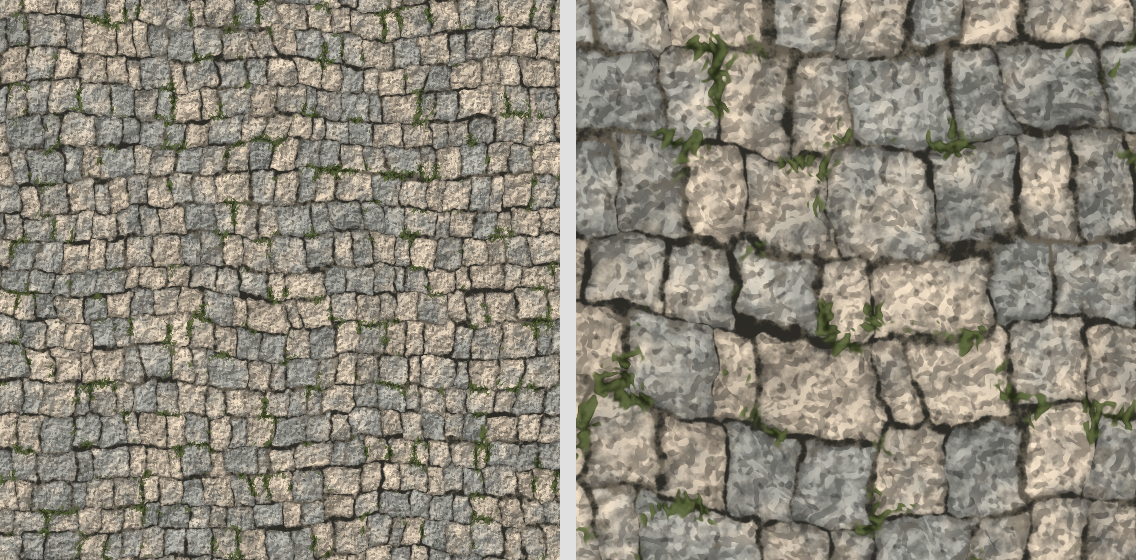
Left: the whole. Right: its middle third, enlarged.
Reproduce this texture procedurally as a WebGL 2 fragment shader.

```glsl
#version 300 es
precision highp float;
// Old paving of uneven, roughly squared stones in wandering rows.
// Jittered boxes compete for each point; the gap between the two nearest
// gives the joints, which hold dark soil and tufts of grass.

#define ROWS 19.0          // stone rows over the canvas height
#define COLUMN_RATE 1.23   // stones per row height, along a row
#define WIDTH_JITTER 0.58
#define HEIGHT_JITTER 0.2
#define TILT 0.2           // range of stone rotation, radians
#define WANDER 0.6         // bending of the rows
#define JOINT 0.026        // half width of a joint, in rows
#define MOTTLE 0.24        // strength of surface stains
#define RELIEF 0.34        // strength of surface bumps
#define GRASS 0.22         // higher is sparser

uniform vec2 u_resolution;
out vec4 fragColor;

float hash(vec2 p) {
    vec3 q = fract(p.xyx * vec3(0.1031, 0.1030, 0.0973));
    q += dot(q, q.yzx + 33.33);
    return fract((q.x + q.y) * q.z);
}

vec2 gradientAt(vec2 cell) {
    float angle = 6.2832 * hash(cell + 71.0);
    return vec2(cos(angle), sin(angle));
}

// Gradient noise, about -0.7 to 0.7
float noise(vec2 p) {
    vec2 i = floor(p), f = fract(p);
    vec2 u = f * f * f * (f * (f * 6.0 - 15.0) + 10.0);
    vec2 e = vec2(1.0, 0.0);
    float low = mix(dot(gradientAt(i), f), dot(gradientAt(i + e), f - e), u.x);
    float high = mix(dot(gradientAt(i + e.yx), f - e.yx),
                     dot(gradientAt(i + e.xx), f - e.xx), u.x);
    return mix(low, high, u.y);
}

float fbm(vec2 p) {
    float sum = 0.0, amplitude = 0.65;
    for (int k = 0; k < 4; k++) {
        sum += amplitude * noise(p);
        p = mat2(1.6, 1.2, -1.2, 1.6) * p + 17.3;
        amplitude *= 0.62;
    }
    return sum;
}

// Flaked surface: flat plates that end in sharp steps
float flakes(vec2 p) {
    float plate = fbm(p * 1.5 + 37.0);
    return smoothstep(-0.03, 0.03, plate) + smoothstep(0.2, 0.25, plate)
         + smoothstep(-0.27, -0.22, plate) + 1.3 * fbm(p * 4.3 + 23.0);
}

float roundedBox(vec2 p, vec2 halfSize, float radius) {
    vec2 d = abs(p) - halfSize + radius;
    return length(max(d, 0.0)) + min(max(d.x, d.y), 0.0) - radius;
}

float rowEdge(float row) {
    return row + HEIGHT_JITTER * (hash(vec2(row, 5.0)) - 0.5);
}

float columnEdge(float column, float row) {
    float jitter = WIDTH_JITTER * (hash(vec2(column, row + 40.0)) - 0.5);
    return (column + jitter - hash(vec2(row, 9.0))) / COLUMN_RATE;
}

// Depth inside the nearest stone; also returns its id and local position
float paving(vec2 p, out vec2 id, out vec2 local) {
    float nearest = 9.0, second = 9.0;
    for (int j = -1; j <= 1; j++) {
        float row = floor(p.y) + float(j);
        float middle = floor(p.x * COLUMN_RATE + hash(vec2(row, 9.0)));
        for (int i = -1; i <= 1; i++) {
            vec2 cell = vec2(middle + float(i), row);
            vec2 a = vec2(columnEdge(cell.x, row), rowEdge(row));
            vec2 b = vec2(columnEdge(cell.x + 1.0, row), rowEdge(row + 1.0));
            vec2 q = p - 0.5 * (a + b);
            q.y += 0.24 * (hash(cell + 13.0) - 0.5);
            float t = TILT * (hash(cell + 29.0) - 0.5);
            q = mat2(cos(t), -sin(t), sin(t), cos(t)) * q;
            float d = roundedBox(q, 0.5 * (b - a), 0.09) + 0.05 * hash(cell + 3.0);
            if (d < nearest) {
                second = nearest;
                nearest = d;
                id = cell;
                local = q;
            } else {
                second = min(second, d);
            }
        }
    }
    return min(0.5 * (second - nearest), 0.06 - nearest);
}

void main() {
    vec2 p = gl_FragCoord.xy / u_resolution.y * ROWS + 60.0;
    float pixel = ROWS / u_resolution.y;

    // Bend the rows, then roughen the outlines
    vec2 warped = p + WANDER * vec2(noise(p * 0.23), 1.3 * noise(p * 0.17 + 31.0));
    warped += 0.17 * vec2(noise(p * 1.2 + 7.0), noise(p * 1.2 + 53.0));
    warped += 0.06 * vec2(noise(p * 4.1 + 11.0), noise(p * 4.1 + 83.0));
    vec2 id, local;
    float depth = paving(warped, id, local);

    // Stone: grey to sand, with stains, flakes, tilt and worn edges
    vec2 skin = p + 9.0 * hash(id);
    float stain = fbm(p * 1.4 + 9.0 * hash(id));
    float grain = fbm(p * 5.0 + 23.0);
    float bump = flakes(skin) - flakes(skin + vec2(-0.05, 0.06));
    float warmth = hash(id + 17.0) + 0.5 * noise(p * 0.3 + 5.0) + 0.9 * stain;
    vec3 stone = mix(vec3(0.575, 0.575, 0.55), vec3(0.725, 0.67, 0.595),
                     smoothstep(0.0, 1.0, warmth));
    float facing = 6.2832 * hash(id + 61.0);
    float light = 1.0 + 0.14 * (hash(id + 37.0) - 0.5) + MOTTLE * stain
                + RELIEF * clamp(bump, -0.6, 0.6) + 0.1 * grain
                + 0.1 * dot(local, vec2(cos(facing), sin(facing)));
    stone *= light * mix(0.8, 1.0, smoothstep(0.02, 0.14, depth + 0.08 * grain));
    float dirt = smoothstep(0.16, 0.34, fbm(p * 2.6 + 97.0) - 0.25 * depth);
    stone = mix(stone, vec3(0.40, 0.37, 0.32), 0.5 * dirt);
    float pits = smoothstep(0.26, 0.42, noise(p * 8.0 + 29.0) + 0.3 * stain);
    stone *= 1.0 - 0.28 * pits;

    // Soil: dark along the middle of a joint, brown at the sides
    float looseness = grain + 0.7 * noise(p * 0.8 + 41.0);
    vec3 soil = mix(vec3(0.175, 0.17, 0.15), vec3(0.41, 0.38, 0.325),
                    smoothstep(-0.2, 0.4, looseness + 3.0 * depth));
    float width = JOINT + 0.06 * noise(p * 1.1 + 19.0);
    float soft = 0.012 + 0.4 * pixel;
    vec3 color = mix(soil, stone, smoothstep(width - soft, width + soft, depth + 0.04 * grain));

    // Small grass tufts along some joints
    float blades = noise(p * vec2(11.0, 8.0) + 2.0 * noise(p * 3.0));
    float patches = noise(p * 0.95 + 67.0) + 0.4 * noise(p * 2.9 + 15.0);
    float tuft = smoothstep(GRASS, GRASS + 0.12, patches + 0.15 * blades)
               * (1.0 - smoothstep(0.06, 0.11, depth - 0.24 * blades));
    vec3 grass = mix(vec3(0.13, 0.16, 0.07), vec3(0.35, 0.40, 0.22),
                     smoothstep(-0.4, 0.45, blades + 0.5 * grain));
    color = mix(color, grass, 0.88 * tuft);

    fragColor = vec4(clamp(color, 0.0, 1.0), 1.0);
}
```
